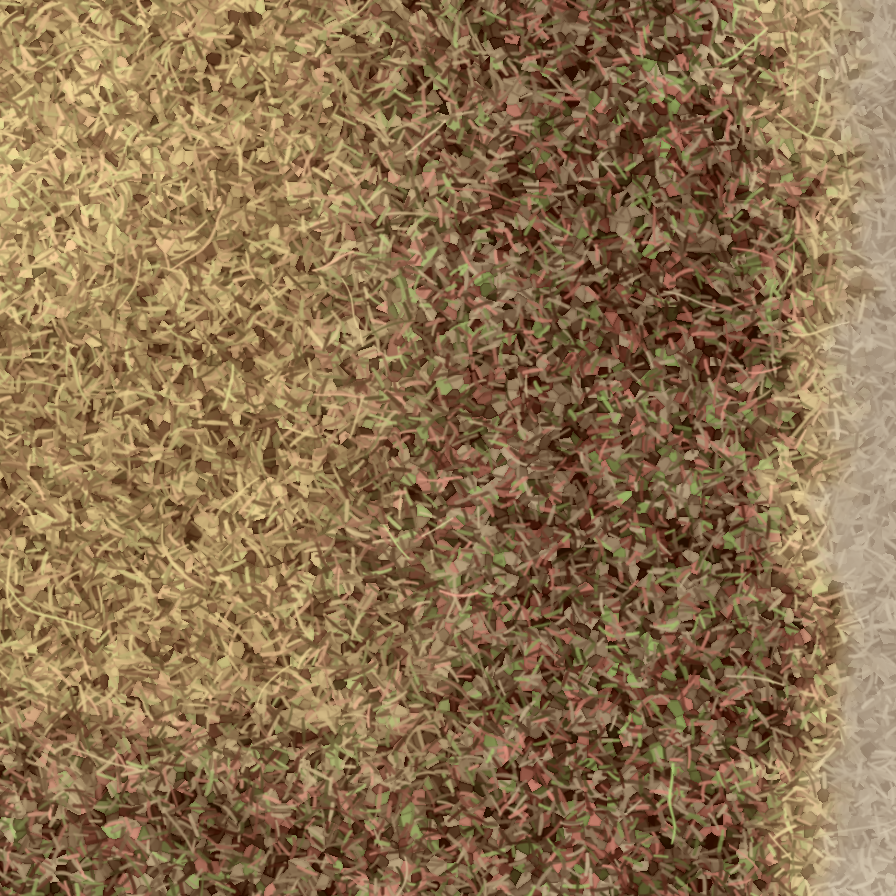
A three.js fragment shader for this texture:

```glsl
varying vec2 vUv;

const vec3 SOIL = vec3(0.25, 0.135, 0.06);
const vec3 STRAW = vec3(0.80, 0.72, 0.585);
const vec3 GREEN_TINT = vec3(0.84, 1.10, 0.78);
const vec3 RED_TINT = vec3(1.12, 0.82, 0.88);
const vec3 GOLD_TINT = vec3(1.04, 1.01, 0.86);
const vec3 SAND_TINT = vec3(0.96, 0.98, 1.05);

const float STRAW_TONE = 0.66;
const float SCRUB_TONE = 0.40;
const float SAND_TONE = 0.86;
const float CONTRAST = 0.92;
const float LEAF_SCALE = 78.0;
const float BLADE_SCALE = 31.0;
const float BLADE_WIDTH = 0.0021;
const float STALK_SCALE = 11.0;
const float STALK_WIDTH = 0.0014;
const float SOFTNESS = 0.0016;

// x: scrub cover, y: bare sand, z: mean tone, w: growth direction
struct Land { float scrub; float sand; float tone; float flow; };

vec4 hash4(vec2 p) {
  vec4 q = fract(p.xyxy * vec4(0.1031, 0.1030, 0.0973, 0.1099));
  q += dot(q, q.wzxy + 33.33);
  return fract((q.xxyz + q.yzzw) * q.zywx);
}

mat2 rotation(float a) {
  float c = cos(a), s = sin(a);
  return mat2(c, -s, s, c);
}

// Layered warped sines, roughly -1 to 1
float patches(vec2 p) {
  float sum = 0.0, amp = 0.5;
  for (int i = 0; i < 5; i++) {
    p = rotation(1.1) * p * 1.8 + 2.7;
    sum += amp * sin(p.x + 1.4 * sin(p.y * 0.9)) * cos(p.y + sin(p.x * 0.7));
    amp *= 0.72;
  }
  return sum;
}

Land survey(vec2 uv) {
  float n = patches(uv * 5.0);
  float fine = patches(uv * 13.0 + 4.0);
  float x = uv.x + 0.06 * n + 0.02 * fine;
  float band = smoothstep(0.28, 0.64, x);
  float foot = 0.8 * smoothstep(0.30, 0.05, uv.y + 0.05 * n);
  float scrub = max(band, foot) * (1.0 - smoothstep(0.79, 0.93, x));
  float sand = smoothstep(0.87, 0.99, x);
  float tone = mix(mix(STRAW_TONE, SCRUB_TONE, scrub), SAND_TONE, smoothstep(0.80, 0.97, x));
  tone += 0.16 * smoothstep(0.45, 0.0, distance(uv, vec2(0.03, 0.86)));
  tone += 0.08 * n + 0.10 * fine * (1.0 - 0.6 * sand);
  return Land(scrub, sand, tone, 0.8 * patches(uv * 2.5 + 9.0) - 0.35);
}

vec3 plantColor(float tone, Land land, float pick) {
  vec3 c = mix(SOIL, STRAW, clamp(tone, -0.15, 1.2));
  vec3 tint = mix(GOLD_TINT, vec3(1.0), land.scrub);
  float odd = 0.25 + 0.75 * land.scrub;
  tint = mix(tint, GREEN_TINT, odd * step(pick, 0.18));
  tint = mix(tint, RED_TINT, odd * step(0.77, pick));
  return c * mix(tint, SAND_TINT, land.sand);
}

// Cellular leaf litter with dark gaps between the leaves
vec3 litter(vec2 uv, Land land) {
  vec2 g = uv * LEAF_SCALE, cell = floor(g);
  float nearest = 9.0, second = 9.0;
  vec4 leaf = vec4(0.0);
  for (int j = -1; j <= 1; j++) for (int i = -1; i <= 1; i++) {
    vec2 id = cell + vec2(i, j);
    vec4 r = hash4(id + 5.3);
    float d = length(g - id - r.xy);
    if (d < nearest) { second = nearest; nearest = d; leaf = r; }
    else second = min(second, d);
  }
  float gap = 1.0 - smoothstep(0.0, 0.35, second - nearest);
  float spread = CONTRAST * (1.0 - 0.65 * land.sand);
  float tone = land.tone - 0.06 + (leaf.z - 0.5) * spread;
  tone -= gap * 0.16 * (1.0 - land.sand);
  return plantColor(tone, land, leaf.w);
}

// One grid of bent, randomly turned blades laid over the color below
vec3 blades(vec3 col, vec2 uv, Land land, float scale, float width,
            float density, float lift, float seed) {
  vec2 g = uv * scale + seed, cell = floor(g);
  float spread = CONTRAST * (1.0 - 0.65 * land.sand);
  for (int j = -1; j <= 1; j++) for (int i = -1; i <= 1; i++) {
    vec2 id = cell + vec2(i, j);
    vec4 r = hash4(id + seed);
    vec4 s = hash4(id + seed + 71.7);
    vec2 v = rotation(land.flow + (r.z - 0.5) * 2.9) * (g - id - r.xy);
    v.y += (r.w - 0.5) * 0.5 * v.x * v.x;
    float reach = mix(0.25, 0.75, s.x) * mix(1.0, 0.75, land.scrub);
    float d = length(vec2(max(abs(v.x) - reach, 0.0), v.y)) / scale;
    d -= width * mix(0.7, 1.25, s.w) * (1.0 - 0.4 * abs(v.x));
    float alpha = (1.0 - smoothstep(-SOFTNESS, SOFTNESS, d)) * step(s.y, density);
    float tone = land.tone + lift + (s.z - 0.5) * spread;
    col = mix(col, plantColor(tone, land, fract(s.z * 7.0 + r.w)), alpha * 0.82);
  }
  return col;
}

void main() {
  Land land = survey(vUv);
  vec3 col = litter(vUv, land);

  // Matted short blades, finer and paler towards the top
  for (int i = 0; i < 7; i++) {
    float k = float(i);
    col = blades(col, vUv, land, BLADE_SCALE + 3.0 * k, BLADE_WIDTH,
                 0.85, 0.015 * k - 0.03, 13.7 * k + 3.1);
  }

  // Sparse long pale stalks
  float stalks = mix(0.34, 0.16, max(land.scrub, land.sand));
  col = blades(col, vUv, land, STALK_SCALE, STALK_WIDTH, stalks, 0.20, 131.0);
  col = blades(col, vUv, land, STALK_SCALE * 1.7, STALK_WIDTH, stalks, 0.24, 177.0);

  gl_FragColor = vec4(col, 1.0);
}
```
